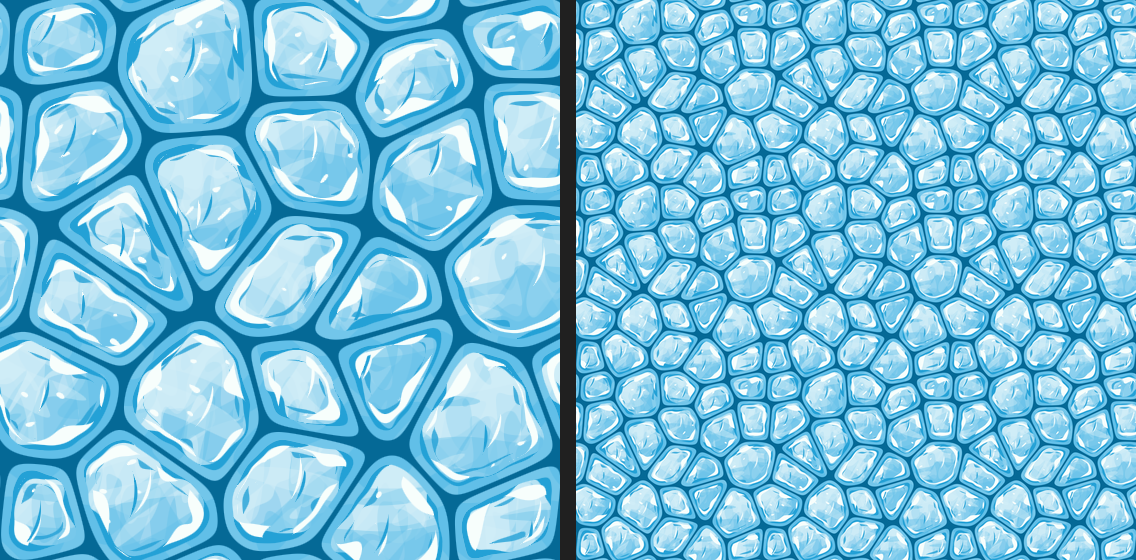
Left: one tile. Right: repeated 3 by 3.
Reproduce this texture procedurally as a Shadertoy shader.

```glsl
// Tiling wall of rounded, glossy ice blocks with painted facets and highlights.
#define GRID 5.0        // blocks per side, whole number so it tiles
#define JITTER 0.80     // irregularity of the blocks
#define ROUNDING 85.0   // lower is rounder
#define GROUT 0.0043    // half width of the dark joints
#define RIM 0.0180      // where the blue rim ends
#define GLOSS 0.0265    // where the white highlights start
#define DARK vec3(0.02, 0.41, 0.59)
#define DEEP vec3(0.14, 0.63, 0.84)
#define MID vec3(0.38, 0.75, 0.91)
#define ICE vec3(0.62, 0.84, 0.94)
#define PALE vec3(0.83, 0.935, 0.97)
#define WHITE vec3(0.97, 0.995, 0.99)

vec2 hash2(vec2 id) {
    id = mod(id, GRID);
    vec2 h = vec2(dot(id, vec2(127.1, 311.7)), dot(id, vec2(269.5, 183.3)));
    return fract(sin(h + 4.7) * 43758.55);
}

vec2 site(vec2 id) {
    return id + 0.5 + JITTER * (hash2(id) - 0.5);
}

vec2 rotate(vec2 v, float a) {
    float c = cos(a), s = sin(a);
    return vec2(c * v.x - s * v.y, s * v.x + c * v.y);
}

// Layered, warped sines, about -1 to 1
float waves(vec2 v, float seed) {
    v += 0.8 * sin(v.yx * 0.9 + seed * vec2(1.7, 2.9));
    return (sin(v.x + seed) + sin(v.y * 1.3 + seed * 2.1)
          + sin(dot(v, vec2(0.8, -1.1)) + seed * 3.3)) / 3.0;
}

// Antialiased mask of the area where f is positive
float fill(float f) {
    return clamp(0.5 + f / max(fwidth(f), 1e-5), 0.0, 1.0);
}

// Rounded distance to the block edge; also gives block id and local position
float blockEdge(vec2 uv, out vec2 id, out vec2 local) {
    vec2 g = uv * GRID, cell = floor(g);
    float best = 1e3;
    id = cell;
    for (int y = -2; y <= 2; y++)
    for (int x = -2; x <= 2; x++) {
        vec2 n = cell + vec2(x, y), r = site(n) - g;
        if (dot(r, r) < best) { best = dot(r, r); id = n; }
    }
    vec2 toSite = site(id) - g;
    local = -toSite / GRID;
    float sum = 0.0;
    for (int y = -2; y <= 2; y++)
    for (int x = -2; x <= 2; x++) {
        if (x == 0 && y == 0) continue;
        vec2 r = site(id + vec2(x, y)) - g;
        float d = dot(0.5 * (toSite + r), normalize(r - toSite)) / GRID;
        sum += exp(-ROUNDING * d);
    }
    return -log(sum) / ROUNDING;
}

void mainImage(out vec4 fragColor, in vec2 fragCoord) {
    vec2 id, q;
    float d = blockEdge(fragCoord / iResolution.xy, id, q);
    vec2 rnd = hash2(id + 2.0);
    float seed = 6.28 * rnd.x + 3.0 * rnd.y;
    float light = dot(q, rotate(vec2(-0.6, 0.8), rnd.y - 0.5));

    // Translucent facets: tongues and broad bands, paler towards the light
    vec3 ice = mix(ICE, PALE, 0.6 * fill(light * 9.0 + 0.5 * waves(q * 48.0, seed)));
    for (int i = 0; i < 6; i++) {
        float k = float(i);
        bool pale = i % 2 == 1;
        vec2 c = rotate(q, 0.5 * sin(seed + k * 2.4));
        vec2 stretch = i < 4 ? vec2(75.0, 27.0) : vec2(15.0, 62.0);
        float side = pale ? 6.0 : -6.0;
        float f = waves(c * stretch, seed + k * 2.3) + side * light - 0.12;
        ice = mix(ice, pale ? PALE : MID, (pale ? 0.42 : 0.40) * fill(f));
    }

    // Rim with soft tonal strokes
    float edge = d + 0.0028 * waves(q * 75.0, seed + 1.0);
    vec3 rim = mix(MID, ICE, 0.28 * fill(waves(q * 38.0, seed + 5.0) - 0.1));
    vec3 col = mix(rim, ice, fill(edge - RIM));

    // Tapered deep blue strokes inside the rim
    float stroke = 0.015 * (waves(q * 42.0, seed + 2.0) + 0.38);
    col = mix(col, DEEP, fill(min(edge - RIM, RIM + stroke - edge)));
    float sliver = 0.012 * waves(q * 64.0, seed + 7.0);
    col = mix(col, DEEP, 0.8 * fill(min(edge - 0.036, 0.036 + sliver - edge)));

    // Wavy white highlights along the edge, and a few flecks
    float gloss = 0.024 * (waves(q * 46.0, seed + 4.0) + 0.16);
    col = mix(col, WHITE, fill(min(edge - GLOSS, GLOSS + gloss - edge)));
    float inside = fill(edge - 0.032);
    col = mix(col, WHITE, inside * fill(waves(q * 105.0, seed + 8.0) - 0.86));

    // Slender curved cracks near the middle, one white and one blue
    for (int i = 0; i < 2; i++) {
        vec2 h = hash2(id + 3.0 + float(i));
        vec2 c = rotate(q - 0.035 * (h - 0.5), 0.25 + 0.5 * (h.x - 0.7));
        float along = c.y / mix(0.022, 0.042, h.y);
        float lens = 0.0028 * (1.0 - along * along) - abs(c.x + 5.0 * c.y * c.y);
        col = mix(col, i == 0 ? WHITE : DEEP, inside * fill(lens) * step(0.25, h.x));
    }

    // Dark joints
    col = mix(DARK, col, fill(d - GROUT));
    fragColor = vec4(col, 1.0);
}
```
